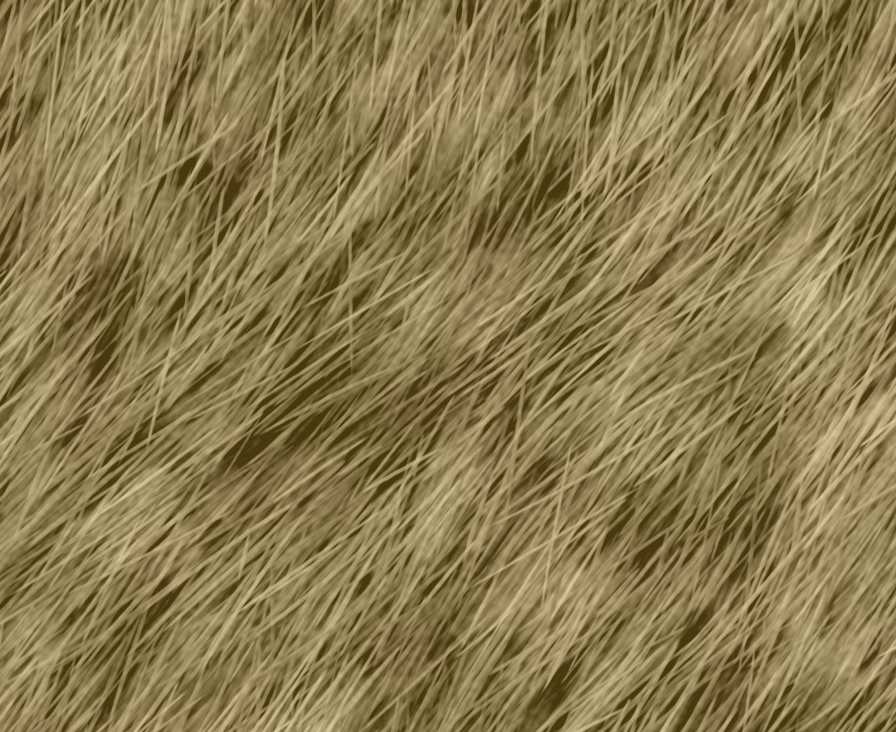
A Shadertoy shader for this texture:

```glsl
// Draws a field of dry, wind-combed straw grass with dark gaps between the blades.

const vec3 DARK_STRAW = vec3(0.35, 0.29, 0.12);
const vec3 PALE_STRAW = vec3(0.74, 0.68, 0.50);
const vec3 TAWNY_TINT = vec3(0.016, -0.006, 0.012);
const int LAYERS = 20;
const int GAP_LAYER = 11;                     // gaps open below this layer
const vec2 CELL = vec2(0.16, 0.014);          // along and across a blade
const vec2 HALF_LENGTH = vec2(0.035, 0.155);  // shortest, longest
const vec2 HALF_WIDTH = vec2(0.0019, 0.0046); // thinnest, thickest
const vec2 ANGLE_RANGE = vec2(0.52, 1.58);    // radians from horizontal
const float ANGLE_SPREAD = 0.27;
const float SOFTNESS = 0.0017;
const float OPACITY = 0.80;
const float SHADOW = 0.08;
const float DEEP_TONE = 0.22;
const float TOP_TONE = 0.86;
const float TONE_VARIATION = 0.56;
const float GAP_DEPTH = 0.42;
const float CLUMPING = 0.50;
const float CONTRAST = 1.03;
const float MEAN_TONE = 0.50;
const float LIFT = 0.05;

vec4 hash4(vec3 p) {
    vec4 h = fract(p.xyzx * vec4(0.1031, 0.1030, 0.0973, 0.1099));
    h += dot(h, h.wzxy + 33.33);
    return fract((h.xxyz + h.yzzw) * h.zywx);
}

float noise(vec2 p, float seed) {
    vec2 i = floor(p), f = fract(p);
    f = f * f * (3.0 - 2.0 * f);
    float a = hash4(vec3(i, seed)).x;
    float b = hash4(vec3(i + vec2(1, 0), seed)).x;
    float c = hash4(vec3(i + vec2(0, 1), seed)).x;
    float d = hash4(vec3(i + vec2(1, 1), seed)).x;
    return mix(mix(a, b, f.x), mix(c, d, f.x), f.y);
}

// Columns are the along and across axes of a direction.
mat2 axes(float angle) {
    float c = cos(angle), s = sin(angle);
    return mat2(c, s, -s, c);
}

// Lean of the grass: steep at the top, flattened in a diagonal band.
float leanAngle(vec2 p) {
    float band = (p.y - 0.25 - 0.4 * p.x) * 6.0;
    float sway = 0.10 * sin(p.x * 9.0 + p.y * 5.0) * sin(p.y * 8.0 - p.x * 3.0);
    return 0.95 + 0.30 * smoothstep(0.50, 0.95, p.y)
         - 0.22 * exp(-band * band) + sway;
}

// Lays one blade and its shadow over the tone beneath it.
float layBlade(float tone, vec2 q, vec4 shape, float bladeTone, float depth, float soft) {
    float halfLength = mix(HALF_LENGTH.x, HALF_LENGTH.y, shape.x * mix(0.6, 1.0, depth));
    float along = q.x / halfLength;
    if (abs(along) > 1.0) return tone;
    float width = mix(HALF_WIDTH.x, HALF_WIDTH.y, shape.y * (1.0 - 0.6 * depth));
    width *= 1.0 - 0.5 * along * along;
    float bend = (shape.z - 0.5) * 0.20 * q.x + (shape.w - 0.5) * 0.5 * q.x * q.x;
    float side = q.y - bend;
    float ends = 1.0 - smoothstep(0.75, 1.0, abs(along));
    float shade = 1.0 - smoothstep(width, 3.0 * width, abs(side + 2.0 * width));
    float cover = 1.0 - smoothstep(width - soft, width + soft, abs(side));
    bladeTone += 0.10 * clamp(side / width, -1.0, 1.0);
    return mix(tone - SHADOW * shade * ends, bladeTone, cover * ends * OPACITY);
}

float layLayer(float tone, vec2 p, int layer, float soft) {
    float depth = float(layer) / float(LAYERS - 1);
    float seed = float(layer) * 17.0 + 5.0;
    float angle = mix(ANGLE_RANGE.x, ANGLE_RANGE.y, fract(float(layer) * 0.618 + 0.3));
    mat2 frame = axes(angle);
    vec2 q = p * frame + 20.0;
    vec2 home = floor(q / CELL);
    for (int x = -1; x <= 1; x++)
    for (int y = -2; y <= 2; y++) {
        vec2 cell = home + vec2(x, y);
        vec4 place = hash4(vec3(cell, seed));
        vec2 centre = (cell + place.xy) * CELL;
        float misfit = (angle - leanAngle(frame * (centre - 20.0))) / ANGLE_SPREAD;
        float chance = exp(-misfit * misfit) * mix(1.0, 0.55, depth);
        if (place.z > chance) continue;
        vec4 shape = hash4(vec3(cell, seed + 7.0));
        float bladeTone = mix(DEEP_TONE, TOP_TONE, depth) + (place.w - 0.5) * TONE_VARIATION;
        tone = layBlade(tone, q - centre, shape, bladeTone, depth, soft);
    }
    return tone;
}

void mainImage(out vec4 fragColor, in vec2 fragCoord) {
    vec2 p = fragCoord / iResolution.y;
    float soft = max(SOFTNESS, 0.7 / iResolution.y);
    vec2 combed = p * axes(0.95) + 20.0;

    // Thatch, dark gaps and clumps
    float tone = 0.35 + 0.6 * (noise(combed * vec2(28.0, 110.0), 1.0) - 0.5);
    float gaps = smoothstep(0.50, 0.78, noise(combed * vec2(18.0, 52.0), 3.0));
    float clumps = noise(combed * vec2(8.0, 22.0), 9.0) - 0.5;

    // Blades from deep to top, with the gaps opened part way up
    for (int i = 0; i < LAYERS; i++) {
        if (i == GAP_LAYER) tone += GAP_DEPTH * (0.27 - gaps) + CLUMPING * clumps;
        tone = layLayer(tone, p, i, soft);
    }

    // Broad patches and fine grain
    float patches = noise(p * 7.0 + 30.0, 2.0) - 0.5;
    float grain = noise(p * 140.0, 4.0) - 0.5;
    tone += 0.34 * patches + 0.14 * clumps + 0.20 * grain + LIFT;
    tone = MEAN_TONE + (tone - MEAN_TONE) * CONTRAST;

    // Straw colours with slight green and tawny drift
    vec3 color = mix(DARK_STRAW, PALE_STRAW, clamp(tone, -0.18, 1.25));
    color += TAWNY_TINT * (noise(p * 9.0 + 50.0, 6.0) - 0.5);
    fragColor = vec4(clamp(color, 0.0, 1.0), 1.0);
}
```
